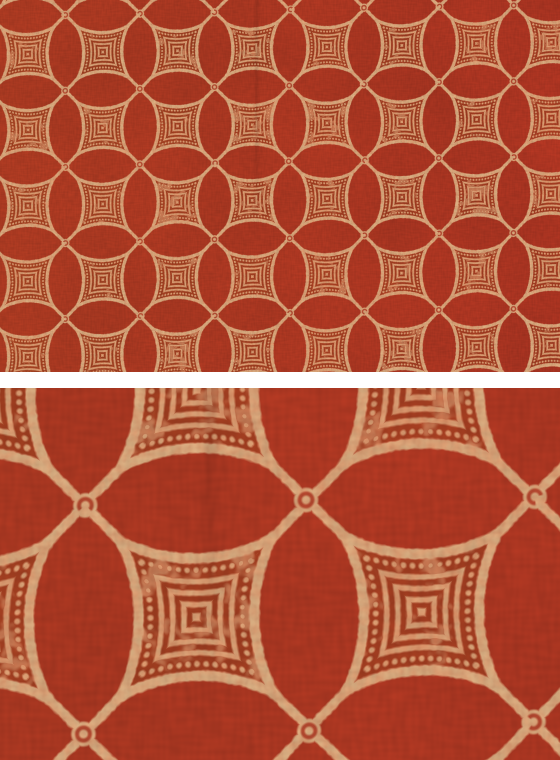
Top: the whole. Bottom: its middle third, enlarged.
A Shadertoy shader for this pattern:

```glsl
const vec2  PITCH       = vec2(0.2010, 0.2039);  // repeat size, canvas heights
const vec2  ORIGIN      = vec2(0.678, 0.665);    // centre of one star
const float ROW_TILT    = 0.0225;
const float WARP        = 0.012;                 // hand-printed drift, in repeats
const float ARC_RADIUS  = 0.70711;
const float ARC_INSET   = 0.014;                 // petals swell past their arcs
const float STEM_HALF   = 0.021;                 // line between touching petals
const float STEM_BLEND  = 0.012;
const float FRAME_SIZE  = 0.233;
const float SIDE_CURVE  = 0.70;
const float DOT_ROW     = 0.204;
const float DOT_STEP    = 0.040;
const float DOT_RADIUS  = 0.0125;
const float RING_STEP   = 0.050;
const float RING_HALF   = 0.0125;
const float RING_LIMIT  = 0.172;
const float KNOT_RADIUS = 0.054;
const float CREASE_X    = 0.690;

const vec3 RED   = vec3(0.655, 0.210, 0.128);
const vec3 RUST  = vec3(0.60, 0.24, 0.12);
const vec3 CREAM = vec3(0.83, 0.67, 0.50);
const vec3 PEACH = vec3(0.84, 0.56, 0.40);

float hash(vec2 p) {
    vec3 q = fract(vec3(p.xyx) * 0.1031);
    q += dot(q, q.yzx + 33.33);
    return fract((q.x + q.y) * q.z);
}

// Gradient noise, roughly -0.7 to 0.7
float noise(vec2 p) {
    vec2 i = floor(p), f = p - i;
    vec2 u = f * f * f * (f * (f * 6.0 - 15.0) + 10.0);
    vec4 g;
    for (int k = 0; k < 4; k++) {
        vec2 o = vec2(k & 1, k >> 1);
        float angle = 6.2832 * hash(i + o);
        g[k] = dot(vec2(cos(angle), sin(angle)), f - o);
    }
    return mix(mix(g.x, g.y, u.x), mix(g.z, g.w, u.x), u.y);
}

float cover(float d, float soft) {
    return 1.0 - smoothstep(-soft, soft, d);
}

float smoothMin(float a, float b, float k) {
    float h = max(k - abs(a - b), 0.0) / k;
    return min(a, b) - 0.25 * k * h * h;
}

// Framed motif: a row of dots around nested concave squares
float motif(vec2 a, float m, float soft) {
    float along = min(a.x, a.y);
    along -= DOT_STEP * round(along / DOT_STEP);
    float dots = cover(length(vec2(along, m - DOT_ROW)) - DOT_RADIUS, soft);
    float ring = m - 0.005;
    ring = abs(ring - RING_STEP * round(ring / RING_STEP)) - RING_HALF;
    return max(dots, cover(max(ring, m - RING_LIMIT), soft));
}

// Small eyelet where four petals meet: x = disc, y = broken red ring
vec2 knot(vec2 q, float seed, float soft) {
    float r = length(q);
    float gap = cos(atan(q.y, q.x + 1e-5) - 6.2832 * seed);
    float broken = 1.0 - smoothstep(0.5, 0.8, gap) * step(0.4, seed);
    return vec2(cover(r - KNOT_RADIUS, soft),
                cover(abs(r - 0.028) - 0.009, soft) * broken);
}

void mainImage(out vec4 fragColor, in vec2 fragCoord) {
    vec2 uv = fragCoord / iResolution.y;

    // Tilted, slightly wandering lattice; stars sit on whole numbers
    vec2 g = uv - ORIGIN;
    g.y -= ROW_TILT * g.x;
    g /= PITCH;
    g += WARP * vec2(noise(g * 0.8 + 7.3), noise(g * 0.8 + 31.7));
    vec2 star = round(g);
    vec2 a = abs(g - star);
    float soft = max(0.8 / (iResolution.y * PITCH.y), 0.007);

    // Ragged dye edges
    float rough = noise(g * 24.0);
    float grit = noise(g * 48.0 + 11.0);
    float bleed = 0.004 * rough + 0.004 * grit;

    // Petals are overlaps of circles centred on neighbouring stars
    float arc = min(length(a - vec2(1, 0)), length(a - vec2(0, 1))) - ARC_RADIUS;
    float stem = abs(a.x - a.y) * 0.7071 - STEM_HALF;
    float band = cover(smoothMin(ARC_INSET - arc, stem, STEM_BLEND) + bleed, soft);
    float m = max(a.x, a.y) - SIDE_CURVE * pow(min(a.x, a.y), 2.0);
    float frame = cover(m - FRAME_SIZE + bleed, soft);

    // Some motifs are filled in by smudged resist
    float seed = hash(star + 40.0);
    float smudge = smoothstep(0.15, 0.5, noise(g * 7.0 + 5.0) + 0.4 * rough + 0.35 * seed - 0.15);
    float detail = max(motif(a, m + bleed * 0.6, soft), 0.65 * smudge);
    float resist = mix(band, detail, frame);

    vec2 node = floor(g);
    float nodeSeed = hash(node + 90.0);
    vec2 slip = 0.02 * (vec2(nodeSeed, hash(node + 130.0)) - 0.5);
    vec2 eyelet = knot(g - node - 0.5 - slip, nodeSeed, soft);
    resist = max(resist, eyelet.x) * (1.0 - 0.85 * eyelet.y);

    // Dye tone, weave and a faint fold
    float tone = noise(uv * 3.0) + 0.5 * noise(uv * 9.0 + 3.0);
    float weave = noise(uv * vec2(45, 210)) + noise(uv * vec2(210, 45) + 19.0);
    vec3 ground = mix(RED, RUST, 0.75 * frame);
    ground *= 1.0 + 0.07 * tone;
    ground.g += 0.015 * (0.75 - uv.x);
    float warmth = 0.25 + 0.6 * rough + 0.3 * tone + 0.35 * frame;
    vec3 cloth = mix(CREAM, PEACH, clamp(warmth, 0.0, 1.0));
    vec3 color = mix(ground, cloth, resist * (0.98 + 0.12 * min(grit, 0.0)));
    color *= 1.0 + 0.06 * weave;
    color *= 1.0 - 0.08 * exp(-pow((uv.x - CREASE_X) / 0.006, 2.0)) * smoothstep(0.3, 0.7, uv.y);

    fragColor = vec4(color, 1.0);
}
```
